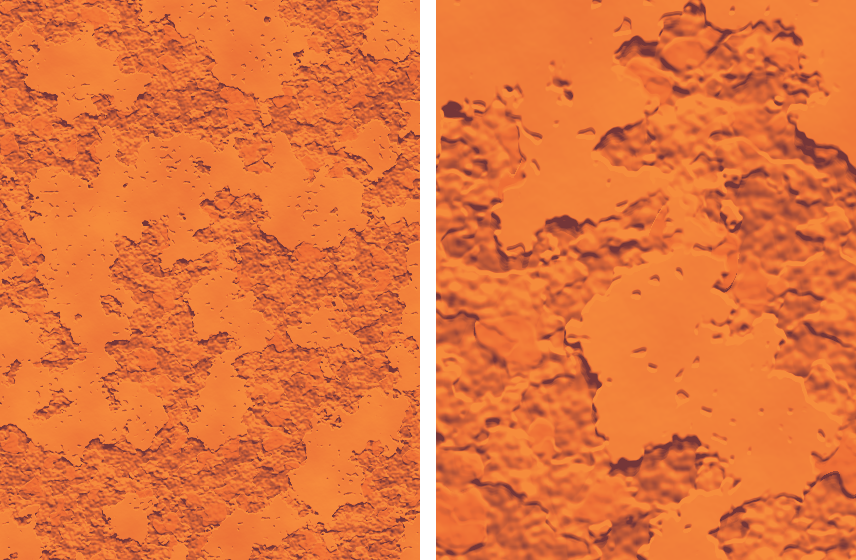
Left: the whole. Right: its middle third, enlarged.
A Shadertoy shader for this texture:

```glsl
#define SUNLIT vec3(0.957, 0.522, 0.232)
#define CLAY vec3(0.92, 0.43, 0.215)
#define SHADE vec3(0.46, 0.21, 0.22)
#define RED_CLAY vec3(0.94, 0.41, 0.20)
#define PATCH_SCALE 6.0
#define PATCH_BIAS -0.035
#define GRAIN_SCALE 62.0
#define FLAKE_SCALE 21.0
#define LIGHT_DIR vec2(0.2, 0.98)
#define LIGHT_DROP 60.0
#define RELIEF_CONTRAST 1.75

vec2 hash2(vec2 cell) {
    uvec2 q = uvec2(ivec2(cell) + 4096) * uvec2(1597u, 3812u);
    uint n = (q.x ^ q.y) * 747796u + q.x * 2891u;
    n = (n ^ (n >> 15)) * 739391u;
    n ^= n >> 13;
    n *= 668265u;
    n ^= n >> 16;
    return vec2(n & 65535u, n >> 16) / 65535.0;
}

float cornerSlope(vec2 cell, vec2 offset) {
    float angle = 6.2832 * hash2(cell).x;
    return dot(vec2(cos(angle), sin(angle)), offset);
}

float gradientNoise(vec2 p) {
    vec2 i = floor(p), f = p - i;
    vec2 u = f * f * f * (f * (f * 6.0 - 15.0) + 10.0);
    vec2 e = vec2(1.0, 0.0);
    float low = mix(cornerSlope(i, f), cornerSlope(i + e, f - e), u.x);
    float high = mix(cornerSlope(i + e.yx, f - e.yx), cornerSlope(i + 1.0, f - 1.0), u.x);
    return mix(low, high, u.y);
}

float fbm(vec2 p, int octaves) {
    float sum = 0.0, gain = 1.0;
    for (int i = 0; i < octaves; i++) {
        sum += gain * gradientNoise(p);
        p = mat2(1.6, 1.2, -1.2, 1.6) * p + 7.3;
        gain *= 0.57;
    }
    return sum;
}

// Distance to the nearest scattered point, and that point's random id
vec2 nearestPoint(vec2 p) {
    vec2 i = floor(p), best = vec2(9.0, 0.0);
    for (int y = -1; y <= 1; y++)
    for (int x = -1; x <= 1; x++) {
        vec2 cell = i + vec2(x, y), r = hash2(cell);
        float d = length(cell + 0.15 + 0.7 * r - p);
        if (d < best.x) best = vec2(d, fract(r.x * 7.0 + r.y * 13.0));
    }
    return best;
}

// Returns height, smooth plaster mask, loose flake mask
vec3 surface(vec2 p) {
    vec2 warp = vec2(gradientNoise(p * 45.0), gradientNoise(p * 45.0 + 17.5));
    float cover = fbm(p * PATCH_SCALE + 3.7, 6) + 0.28 * gradientNoise(p * 25.0) + PATCH_BIAS;
    float slab = smoothstep(-0.025, 0.03, cover);

    // Crumbly ground: ragged clumps, rounded grains, fine grit
    float clumps = smoothstep(-0.06, 0.08, fbm(p * vec2(19.0, 25.0), 4));
    float grains = 1.0 - nearestPoint(p * GRAIN_SCALE + 0.6 * warp).x;
    float ground = 0.32 * clumps + 0.42 * grains - 0.2
                 + 0.42 * fbm(p * 48.0, 3) + 0.26 * gradientNoise(p * 165.0);

    // Rounded flakes of mixed sizes lying on the ground
    vec2 chip = nearestPoint(p * FLAKE_SCALE + 0.5 * warp);
    float flake = smoothstep(0.05, -0.05, chip.x - 0.42 * chip.y) * step(0.5, chip.y);
    ground = mix(ground, 0.4 + 0.3 * ground, 0.8 * flake);

    // Smooth plaster with fine grain and small pits
    float pits = smoothstep(0.38, 0.5,
        gradientNoise(p * vec2(95.0, 115.0)) + 0.5 * gradientNoise(p * 15.0));
    float plaster = 0.75 + 0.1 * fbm(p * 20.0, 5) - 0.35 * pits;

    return vec3(mix(ground, plaster, slab), slab, flake * (1.0 - slab) * chip.y);
}

void mainImage(out vec4 fragColor, in vec2 fragCoord) {
    vec2 p = fragCoord / iResolution.y;
    vec3 here = surface(p);

    // Slope towards the light
    vec2 stepUp = LIGHT_DIR * 0.0012;
    float slope = surface(p + stepUp).x - surface(p - stepUp).x;

    // Short shadows under higher edges
    float shadow = 0.0;
    for (int i = 1; i <= 5; i++) {
        float reach = 0.0018 * float(i);
        float rise = surface(p + LIGHT_DIR * reach).x - here.x;
        shadow = max(shadow, rise - reach * LIGHT_DROP);
    }

    // Darkness from cavities, slope, shadow and broad stains
    float rough = 1.0 - here.y;
    float dark = mix(0.05, 0.25, rough) + 0.5 * rough * (0.25 - here.x)
               + RELIEF_CONTRAST * slope * mix(0.8, 1.0, rough) + 0.9 * shadow
               + 0.16 * fbm(p * 8.0 + 31.0, 3);
    dark = clamp(dark, -0.06, 1.0);

    // Sunlit to clay, then clay to shade
    vec3 color = mix(SUNLIT, CLAY, min(dark / 0.24, 1.0));
    color = mix(color, RED_CLAY, 0.5 * here.z);
    color = mix(color, SHADE, max(dark - 0.22, 0.0) / 0.78);
    fragColor = vec4(color, 1.0);
}
```
